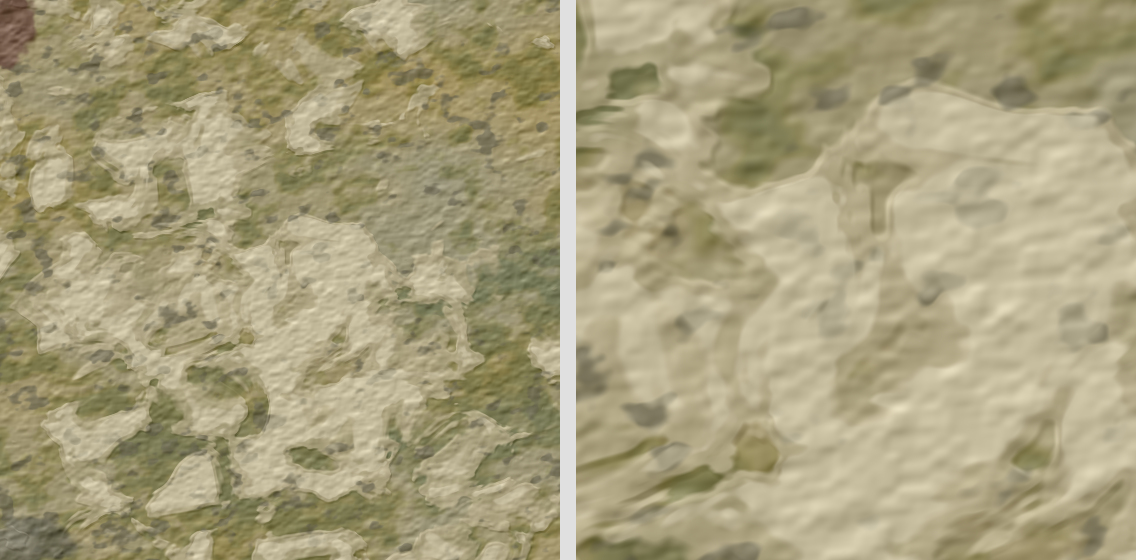
Left, the full canvas; right, a detail of the centre.
Write a WebGL 2 fragment shader that draws this texture.

```glsl
#version 300 es
precision highp float;
// Weathered olive plaster: mottled moss ground, pale flaking patches, pits and fine relief.

uniform vec2 u_resolution;
out vec4 fragColor;

// Palette
const vec3 MOSS  = vec3(0.485, 0.475, 0.305);
const vec3 OLIVE = vec3(0.560, 0.525, 0.335);
const vec3 STONE = vec3(0.630, 0.588, 0.440);
const vec3 FILM  = vec3(0.685, 0.645, 0.515);
const vec3 CHALK = vec3(0.785, 0.750, 0.635);
const vec3 PIT   = vec3(0.400, 0.385, 0.310);
const vec3 RUST  = vec3(0.400, 0.290, 0.240);
const vec3 SLATE = vec3(0.370, 0.365, 0.310);

// Feature sizes in cells per canvas, levels and strengths
const float TILT         = 0.28;
const float BROAD_FREQ   = 3.2;
const vec2  FLAKE_FREQ   = vec2(13.0, 17.0);
const vec2  MOTTLE_FREQ  = vec2(22.0, 32.0);
const vec2  PIT_FREQ     = vec2(27.0, 40.0);
const vec2  GRAIN_FREQ   = vec2(50.0, 74.0);
const float FILM_LEVEL   = 0.045;
const float CHALK_LEVEL  = 0.165;
const float EDGE         = 0.035;
const vec2  LIGHT_STEP   = vec2(-0.0022, 0.0036);
const float RELIEF       = 0.30;

float hash(ivec2 cell) {
    uvec2 q = uvec2(cell) * uvec2(1597334673u, 3812015801u);
    uint h = (q.x ^ q.y) * 1597334673u;
    h = (h ^ (h >> 15u)) * 2246822519u;
    h ^= h >> 13u;
    return float(h >> 8u) / 16777216.0;
}

float noise(vec2 p) {
    ivec2 i = ivec2(floor(p));
    vec2 f = fract(p);
    f = f * f * f * (f * (f * 6.0 - 15.0) + 10.0);
    return mix(mix(hash(i), hash(i + ivec2(1, 0)), f.x),
               mix(hash(i + ivec2(0, 1)), hash(i + ivec2(1, 1)), f.x), f.y);
}

float fbm(vec2 p, int octaves) {
    float sum = 0.0, amp = 0.5, total = 0.0;
    for (int i = 0; i < octaves; i++) {
        sum += amp * noise(p);
        total += amp;
        amp *= 0.5;
        p = mat2(0.96, 0.28, -0.28, 0.96) * p * 2.03 + 17.3;
    }
    return sum / total;
}

vec2 rotate(vec2 p, float a) {
    float c = cos(a), s = sin(a);
    return vec2(c * p.x + s * p.y, c * p.y - s * p.x);
}

// Signed amount of flaking: broad worn areas broken up by ragged detail
float flaking(vec2 p) {
    vec2 centre = rotate(p - vec2(0.42, 0.53), 0.75) / vec2(0.24, 0.38);
    float wear = 0.45 * (fbm(p * BROAD_FREQ + 5.7, 3) - 0.5)
               + 0.15 * exp(-dot(centre, centre)) - 0.075;
    vec2 q = rotate(p, TILT) * FLAKE_FREQ;
    q += 0.9 * vec2(noise(q * 0.8 + 31.0), noise(q * 0.8 + 57.0));
    return fbm(q, 4) - 0.5 + wear;
}

// Surface height: fine grain plus the raised flakes
float height(vec2 p) {
    float grain = fbm(rotate(p, TILT) * GRAIN_FREQ + 90.0, 2);
    return grain + 0.25 * smoothstep(-EDGE, EDGE, flaking(p) - FILM_LEVEL);
}

// Soft ragged blot, 1 inside and 0 outside
float blot(vec2 p, vec2 centre, vec2 radius) {
    float ragged = 1.1 * (fbm(p * 24.0, 3) - 0.5);
    return 1.0 - smoothstep(0.75, 1.1, length((p - centre) / radius) + ragged);
}

void main() {
    vec2 p = gl_FragCoord.xy / u_resolution;
    vec2 t = rotate(p, TILT);

    // Ground: moss, olive and stone drifting into each other
    float drift = fbm(t * vec2(3.0, 5.0) + 41.0, 4);
    float mottle = fbm(t * MOTTLE_FREQ + 12.0, 3);
    float tone = 0.55 * (drift - 0.5) + 0.7 * (mottle - 0.5) + 0.10 * (p.y - 0.5);
    vec3 color = mix(MOSS, OLIVE, smoothstep(-0.17, 0.01, tone));
    color = mix(color, STONE, smoothstep(-0.05, 0.11, tone));

    // Tint: cool green against warm ochre
    float tint = fbm(p * vec2(4.0, 6.0) + 73.0, 3) - 0.5;
    color += tint * vec3(0.07, 0.0, -0.12);

    // Thin film, then thicker chalky flakes
    float flake = flaking(p);
    float film = smoothstep(-EDGE, EDGE, flake - FILM_LEVEL);
    float chalk = smoothstep(-EDGE, EDGE, flake - CHALK_LEVEL);
    color = mix(color, FILM + 0.10 * (mottle - 0.5), 0.88 * film);
    color = mix(color, CHALK, 0.85 * chalk);

    // Pits and corner stains
    float pit = smoothstep(0.64, 0.78, fbm(t * PIT_FREQ + 25.0, 3));
    color = mix(color, PIT, 0.65 * pit * (1.0 - 0.6 * chalk));
    color = mix(color, RUST + 0.25 * (mottle - 0.5), 0.85 * blot(p, vec2(0.0, 0.97), vec2(0.062, 0.09)));
    color = mix(color, SLATE + 0.25 * (mottle - 0.5), 0.75 * blot(p, vec2(0.05, 0.035), vec2(0.11, 0.04)));

    // Relief lit from the upper left
    color += RELIEF * (height(p) - height(p + LIGHT_STEP));
    fragColor = vec4(clamp(color, 0.0, 1.0), 1.0);
}
```
